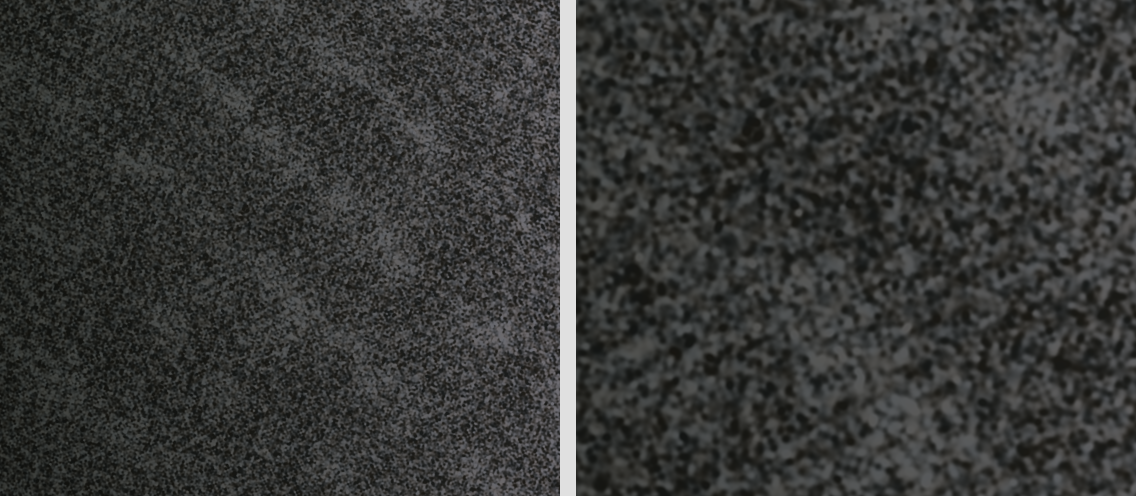
Left, the full canvas; right, a detail of the centre.
Give the GLSL for this texture, as a Shadertoy shader.

```glsl
// Dark, finely speckled stone: crossed layers of tight value noise form the grain,
// lifted by faint diagonal mineral streaks and small cloudy clusters,
// under soft light that falls off toward the left side.
#define GRAIN_SCALE 232.0
#define CLUMP_SCALE 112.0
#define PATCH_SCALE 15.0
#define STREAK_SPACING 0.285
#define STREAK_OFFSET 0.085
#define STREAK_GAIN 0.17
#define PATCH_GAIN 0.21
#define SOFT_LOW -0.38
#define SOFT_HIGH 0.47
#define DARK_STONE vec3(0.090, 0.091, 0.080)
#define LIGHT_STONE vec3(0.352, 0.352, 0.355)

const float TAU = 6.2831853;

float hash(vec2 p) {
    return fract(sin(dot(p, vec2(127.1, 311.7))) * 43758.5453);
}

float valueNoise(vec2 p) {
    vec2 cell = floor(p);
    vec2 f = fract(p);
    f = f * f * (3.0 - 2.0 * f);
    float low = mix(hash(cell), hash(cell + vec2(1.0, 0.0)), f.x);
    float high = mix(hash(cell + vec2(0.0, 1.0)), hash(cell + vec2(1.0, 1.0)), f.x);
    return mix(low, high, f.y);
}

vec2 rotate(vec2 p, float angle) {
    float c = cos(angle), s = sin(angle);
    return vec2(c * p.x - s * p.y, s * p.x + c * p.y);
}

// Cloudy variation, from patches down to small clusters
float patches(vec2 p) {
    float sum = 0.0, weight = 0.5;
    for (int i = 0; i < 4; i++) {
        sum += weight * valueNoise(p);
        p = rotate(p, 0.6) * 1.9 + 17.3;
        weight *= 0.75;
    }
    return sum / 1.367;
}

// Wavering bands that descend from upper left to lower right
float streaks(vec2 p) {
    float across = (1.0 - p.y) - 0.9 * p.x;
    float waver = 0.07 * (valueNoise(p * 5.0 + 3.7) - 0.5);
    float phase = (across - STREAK_OFFSET + waver) / STREAK_SPACING;
    return pow(0.5 + 0.5 * cos(TAU * phase), 4.0);
}

// Two crossed fine layers hide the lattice; a coarser one clumps them
float grain(vec2 p) {
    float fine = valueNoise(rotate(p, 0.35) * GRAIN_SCALE + 40.0) - 0.5;
    float crossed = valueNoise(rotate(p, 1.13) * GRAIN_SCALE * 0.9 + 70.0) - 0.5;
    float clump = valueNoise(rotate(p, 0.8) * CLUMP_SCALE + 90.0) - 0.5;
    return 0.54 * fine + 0.52 * crossed + 0.18 * clump;
}

void mainImage(out vec4 fragColor, in vec2 fragCoord) {
    vec2 p = fragCoord / iResolution.y;
    float across = fragCoord.x / iResolution.x;

    // Share of light mineral at this spot
    float cloud = patches(p * PATCH_SCALE);
    float lift = PATCH_GAIN * (cloud - 0.5);
    float streak = streaks(p) * smoothstep(0.3, 0.7, cloud);
    lift += STREAK_GAIN * streak * mix(0.65, 1.25, across);
    float mineral = smoothstep(SOFT_LOW, SOFT_HIGH, grain(p) + lift);
    vec3 color = mix(DARK_STONE, LIGHT_STONE, mineral);

    // Faint warm and cool flecks
    float hue = valueNoise(rotate(p, 0.8) * CLUMP_SCALE + 150.0) - 0.5;
    color += 0.018 * hue * vec3(1.0, 0.0, -1.0);

    // Light from the right, greenish shade on the left
    float exposure = 0.70 + 0.56 * across + 0.08 * (p.y - 0.5);
    vec3 tint = mix(vec3(0.97, 1.02, 0.96), vec3(1.01, 0.99, 1.03), across);
    fragColor = vec4(color * exposure * tint, 1.0);
}
```
